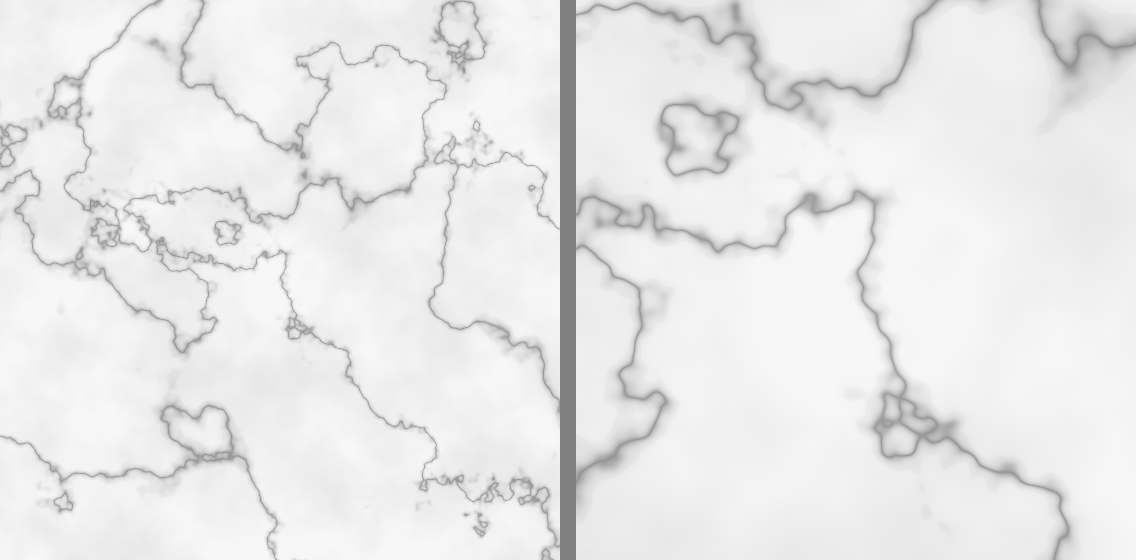
Left, the full canvas; right, a detail of the centre.
Write a WebGL 2 fragment shader that draws this texture.

```glsl
#version 300 es
precision highp float;
// White marble: soft grey clouds crossed by thin, crinkled grey veins.

uniform vec2 u_resolution;
out vec4 fragColor;

const float TAU = 6.28319;
const float VEIN_SCALE = 2.9;
const float CLOUD_SCALE = 6.5;
const float DARKEST = 0.57;

float hash(vec2 cell) {
  vec3 q = fract(cell.xyx * 0.1031);
  q += dot(q, q.yzx + 33.33);
  return fract((q.x + q.y) * q.z);
}

// Dot product of a random unit gradient with the offset from its lattice corner
float cornerSlope(vec2 cell, vec2 offset) {
  float angle = TAU * hash(cell);
  return dot(vec2(cos(angle), sin(angle)), offset);
}

float gradientNoise(vec2 p) {
  vec2 cell = floor(p);
  vec2 f = p - cell;
  vec2 blend = f * f * f * (f * (f * 6.0 - 15.0) + 10.0);
  vec2 e = vec2(1.0, 0.0);
  float low = mix(cornerSlope(cell, f), cornerSlope(cell + e.xy, f - e.xy), blend.x);
  float high = mix(cornerSlope(cell + e.yx, f - e.yx), cornerSlope(cell + e.xx, f - e.xx), blend.x);
  return mix(low, high, blend.y);
}

// Each octave is turned and shifted so that lattice zeros do not line up
float fractalNoise(vec2 p, int octaves, float gain) {
  const mat2 turn = mat2(0.8, 0.6, -0.6, 0.8);
  float sum = 0.0;
  float amplitude = 1.0;
  for (int i = 0; i < octaves; i++) {
    sum += amplitude * gradientNoise(p);
    p = turn * p * 2.0 + vec2(17.3, 9.7);
    amplitude *= gain;
  }
  return sum;
}

// Brightness of the stone between the veins
float cloudShade(vec2 p) {
  float cloud = fractalNoise(p * CLOUD_SCALE + 61.4, 4, 0.55);
  return clamp(0.945 + 0.055 * cloud, 0.88, 0.97);
}

// Darkening around the zero line of the field: core, soft fringe and crisp pale halo
float veinShade(float field) {
  float away = abs(field);
  float core = 0.29 * exp(-away / 0.013);
  float fringe = 0.045 * exp(-away / 0.03);
  float halo = 0.02 * (1.0 - smoothstep(0.047, 0.052, away));
  return core + fringe + halo;
}

void main() {
  vec2 uv = gl_FragCoord.xy / u_resolution.y;

  // Veins run smooth in some regions and tangle in others
  float tangle = smoothstep(-0.25, 0.3, gradientNoise(uv * 2.3 + 31.7));
  float field = fractalNoise(uv * VEIN_SCALE + 12.6, 6, mix(0.42, 0.55, tangle));

  float shade = max(cloudShade(uv) - veinShade(field), DARKEST);
  fragColor = vec4(vec3(shade), 1.0);
}
```
